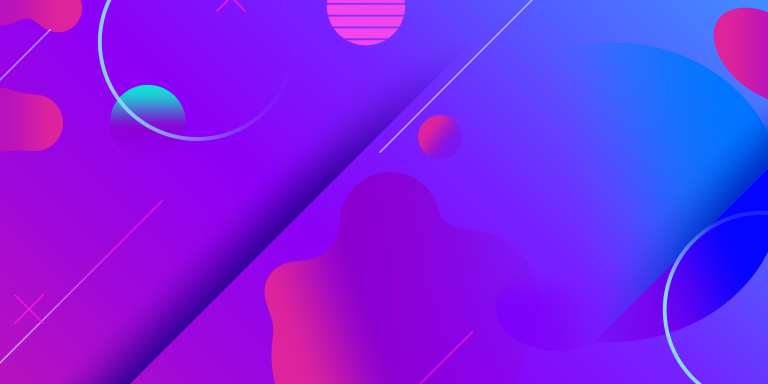
Write a Shadertoy shader that draws this background.

```glsl
// Neon gradient background: diagonal panels, soft blobs, rings, discs and thin lines.

// Canvas units: height is 1, origin at the lower left
const float PANEL_LEFT = 0.3385;    // x - y along the first diagonal edge
const float PANEL_RIGHT = 1.4375;   // x - y along the second diagonal edge
const float SHADOW_WIDTH = 0.24;
const float RING_RADIUS = 0.253;
const float RING_HALF_WIDTH = 0.005;
const float LINE_HALF_WIDTH = 0.0022;
const float STRIPE_PERIOD = 0.0307;
const float RAMP_STEP = 0.6;        // distance between ramp colours along x + y

const vec3 RAMP[6] = vec3[6](
    vec3(0.72, 0.07, 0.74), vec3(0.62, 0.03, 0.86), vec3(0.55, 0.00, 0.97),
    vec3(0.46, 0.13, 1.00), vec3(0.32, 0.37, 1.00), vec3(0.26, 0.55, 1.00));
const vec3 INDIGO = vec3(0.17, 0.0, 0.58);
const vec3 NAVY = vec3(0.0, 0.12, 0.74);
const vec3 AZURE = vec3(0.0, 0.46, 1.0);
const vec3 BLUE = vec3(0.0, 0.0, 1.0);
const vec3 VIOLET = vec3(0.49, 0.0, 0.98);
const vec3 PLUM = vec3(0.54, 0.0, 0.82);
const vec3 ROSE = vec3(0.87, 0.14, 0.61);
const vec3 PINK = vec3(0.95, 0.27, 0.92);
const vec3 MAGENTA = vec3(0.93, 0.10, 0.88);
const vec3 TEAL = vec3(0.08, 0.87, 0.84);
const vec3 ICE = vec3(0.55, 0.84, 0.98);
const vec3 PALE = vec3(0.80, 0.78, 1.0);

float cover(float d) { return clamp(0.5 - d * iResolution.y, 0.0, 1.0); }

void paint(inout vec3 col, vec3 ink, float alpha) { col = mix(col, ink, alpha); }

float circle(vec2 p, vec2 c, float r) { return length(p - c) - r; }

float ellipse(vec2 p, vec2 r) {
    float k = length(p / r);
    return k * (k - 1.0) / max(length(p / (r * r)), 0.001);
}

float segment(vec2 p, vec2 a, vec2 b) {
    vec2 ab = b - a;
    return length(p - a - ab * clamp(dot(p - a, ab) / dot(ab, ab), 0.0, 1.0)) - LINE_HALF_WIDTH;
}

float cross45(vec2 p, vec2 c, float arm) {
    vec2 q = abs(p - c);
    return segment(q, vec2(0.0), vec2(arm));
}

float ring(vec2 p, vec2 c) { return abs(length(p - c) - RING_RADIUS) - RING_HALF_WIDTH; }

float smoothUnion(float a, float b, float k) {
    float h = max(k - abs(a - b), 0.0) / k;
    return min(a, b) - 0.25 * h * h * k;
}

vec3 ramp(float t) {
    float s = clamp(t / RAMP_STEP, 0.0, 4.999);
    int i = int(s);
    return mix(RAMP[i], RAMP[i + 1], fract(s));
}

void mainImage(out vec4 fragColor, in vec2 fragCoord) {
    vec2 p = fragCoord / iResolution.y;
    float left = p.x - p.y - PANEL_LEFT;
    float right = p.x - p.y - PANEL_RIGHT;
    vec3 col = ramp(p.x + p.y);

    // Shadow under the first diagonal
    float shade = pow(smoothstep(-SHADOW_WIDTH, 0.03, left), 1.4) * cover(left);
    paint(col, INDIGO, shade * (1.0 - smoothstep(0.45, 0.93, p.y)) * 0.95);

    // Large blue blob, tinted differently on each side of the second diagonal
    float blob = cover(ellipse(p - vec2(1.589, 0.5), vec2(0.448, 0.391)));
    float beyond = cover(-right);
    paint(col, AZURE, blob * (1.0 - beyond) * smoothstep(1.45, 1.97, p.x + 0.2 * (p.y - 0.6)));
    vec3 deep = mix(VIOLET * 0.95, BLUE, smoothstep(1.62, 1.95, p.x + 0.4 * (p.y - 0.35)));
    paint(col, deep, blob * beyond * smoothstep(1.42, 1.75, p.x) * 0.95);

    // Shadow under the second diagonal
    shade = pow(smoothstep(-SHADOW_WIDTH, 0.04, right), 1.5) * (1.0 - beyond);
    paint(col, NAVY, shade * smoothstep(1.5, 1.95, p.x) * 0.9);

    // Magenta blob fading to the right, then its violet lobe
    float d = smoothUnion(circle(p, vec2(1.029, 0.076), 0.322), circle(p, vec2(1.016, 0.422), 0.13), 0.07);
    d = smoothUnion(d, circle(p, vec2(0.763, 0.242), 0.074), 0.06);
    d = smoothUnion(d, circle(p, vec2(1.224, 0.219), 0.18), 0.08);
    vec3 ink = mix(ROSE, PLUM, smoothstep(0.72, 1.0, p.x + 0.35 * (p.y - 0.15)));
    paint(col, ink, cover(d) * (1.0 - smoothstep(0.92, 1.42, p.x) * 0.85));
    d = ellipse(p - vec2(1.46, 0.2), vec2(0.17, 0.115));
    paint(col, VIOLET, cover(d) * (1.0 - smoothstep(0.19, 0.3, p.y)) * (1.0 - smoothstep(1.35, 1.6, p.x)) * 0.9);

    // Corner blobs
    d = smoothUnion(circle(p, vec2(0.151, 0.979), 0.063), circle(p, vec2(0.0, 1.013), 0.08), 0.07);
    paint(col, mix(RAMP[0], ROSE, smoothstep(0.0, 0.17, p.x)), cover(d));
    d = smoothUnion(circle(p, vec2(0.091, 0.68), 0.073), circle(p, vec2(0.0, 0.688), 0.083), 0.04);
    paint(col, mix(RAMP[0], ROSE, smoothstep(0.0, 0.15, p.x)), cover(d));
    vec2 q = mat2(0.8, 0.6, -0.6, 0.8) * (p - vec2(2.0, 0.855));
    paint(col, mix(ROSE, RAMP[0], smoothstep(1.88, 2.03, p.x)), cover(ellipse(q, vec2(0.16, 0.1))));

    // Discs: teal, striped pink, small rose
    ink = mix(PLUM, TEAL, smoothstep(0.655, 0.775, p.y));
    paint(col, ink, cover(circle(p, vec2(0.385, 0.68), 0.099)) * smoothstep(0.58, 0.7, p.y));
    float stripe = abs(fract((p.y - 0.99) / STRIPE_PERIOD + 0.5) - 0.5) * STRIPE_PERIOD;
    paint(col, PINK, cover(circle(p, vec2(0.953, 0.984), 0.102)) * (1.0 - 0.8 * cover(stripe - 0.0025)));
    float fade = smoothstep(-0.04, 0.05, dot(p - vec2(1.146, 0.643), vec2(0.8, -0.6)));
    paint(col, mix(ROSE, PLUM, fade), cover(circle(p, vec2(1.146, 0.643), 0.057)) * (1.0 - 0.7 * fade));

    // Fading rings
    paint(col, ICE, cover(ring(p, vec2(0.513, 0.891))) * (1.0 - smoothstep(0.25, 0.79, p.x)) * 0.95);
    paint(col, ICE, cover(ring(p, vec2(1.984, 0.193))) * (1.0 - 0.85 * smoothstep(0.22, 0.46, p.y)));

    // Diagonal lines and crosses
    paint(col, PALE, cover(segment(p, vec2(0.99, 0.604), vec2(1.385, 1.0))) * 0.75);
    ink = mix(PALE, MAGENTA, smoothstep(0.0, 0.35, p.x));
    paint(col, ink, cover(segment(p, vec2(0.0, 0.055), vec2(0.422, 0.477))) * 0.75);
    paint(col, PALE, cover(segment(p, vec2(0.0, 0.792), vec2(0.13, 0.922))) * 0.65);
    paint(col, MAGENTA, cover(segment(p, vec2(1.094, 0.0), vec2(1.23, 0.135))) * 0.75);
    d = min(cross45(p, vec2(0.0755, 0.195), 0.036), cross45(p, vec2(0.602, 1.008), 0.036));
    paint(col, MAGENTA, cover(d));

    fragColor = vec4(col, 1.0);
}
```
